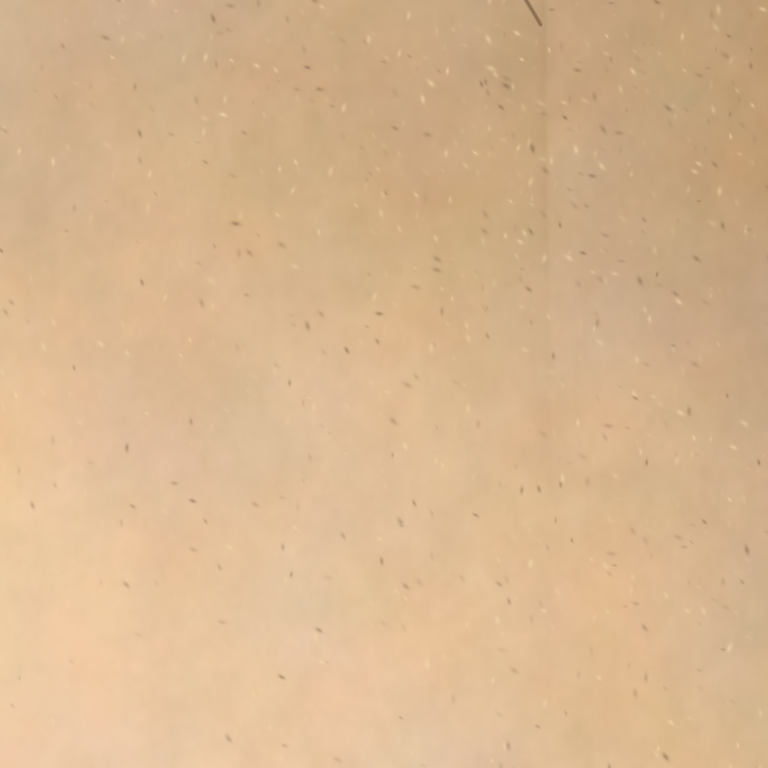
Give the GLSL for this texture, as a WebGL 2 fragment shader.

```glsl
#version 300 es
precision highp float;
// Warm sandy plaster: a diagonal light falloff with cloudy mottling,
// scattered pale and dark flecks, and a faint upright seam that opens
// into a short crack. Built from value noise and jittered cells.

uniform vec2 u_resolution;
out vec4 fragColor;

#define SHADE_COLOR vec3(0.745, 0.622, 0.474)
#define LIGHT_COLOR vec3(0.922, 0.784, 0.638)
#define PALE_FLECK vec3(0.95, 0.84, 0.66)
#define DARK_FLECK vec3(0.47, 0.37, 0.27)
#define CLOUD_AMOUNT 0.30
#define GRAIN_AMOUNT 0.24
#define TINT_AMOUNT 0.045
#define FLECK_CELLS 42.0
#define FLECK_SIZE 0.0042
#define SEAM_X 0.712

// Two random values per integer cell
vec2 hash2(vec2 cell, float seed) {
  uvec3 v = uvec3(ivec3(vec3(cell, seed)) + 4096);
  v = v * 1664525u + 1013904223u;
  v.x += v.y * v.z; v.y += v.z * v.x; v.z += v.x * v.y;
  v ^= v >> 16u;
  v.x += v.y * v.z; v.y += v.z * v.x;
  return vec2(v.xy >> 8u) / 16777216.0;
}

float valueNoise(vec2 p, float seed) {
  vec2 i = floor(p), f = fract(p);
  f = f * f * (3.0 - 2.0 * f);
  float low = mix(hash2(i, seed).x, hash2(i + vec2(1, 0), seed).x, f.x);
  float high = mix(hash2(i + vec2(0, 1), seed).x, hash2(i + vec2(1, 1), seed).x, f.x);
  return mix(low, high, f.y);
}

// Fractal noise centred on zero
float fbm(vec2 p, float seed) {
  float sum = 0.0, weight = 0.5;
  for (int i = 0; i < 4; i++) {
    sum += weight * (valueNoise(p, seed + float(i)) - 0.5);
    p = mat2(1.6, 1.2, -1.2, 1.6) * p + 3.7;
    weight *= 0.55;
  }
  return sum;
}

// Soft slanted flecks, one candidate per jittered cell
float flecks(vec2 uv, float density, float slant, float seed) {
  vec2 p = uv * FLECK_CELLS, base = floor(p);
  float pixel = 1.0 / min(u_resolution.x, u_resolution.y);
  float cover = 0.0;
  for (int y = -1; y <= 1; y++) {
    for (int x = -1; x <= 1; x++) {
      vec2 cell = base + vec2(x, y);
      vec2 spot = hash2(cell, seed), kind = hash2(cell, seed + 1.0);
      vec2 shape = hash2(cell, seed + 2.0);
      float angle = slant + (shape.x - 0.5) * 1.6;
      vec2 d = (p - cell - spot) / FLECK_CELLS;
      d = mat2(cos(angle), -sin(angle), sin(angle), cos(angle)) * d;
      float size = FLECK_SIZE * mix(0.45, 1.0, shape.y);
      d /= vec2(size * 1.35, size * 0.6) + pixel * 0.3;
      float strength = step(kind.x, density) * mix(0.15, 0.85, kind.y * kind.y);
      cover = max(cover, strength * exp(-dot(d, d)));
    }
  }
  return cover;
}

float segmentDistance(vec2 p, vec2 a, vec2 b) {
  vec2 ab = b - a;
  return length(p - a - ab * clamp(dot(p - a, ab) / dot(ab, ab), 0.0, 1.0));
}

void main() {
  vec2 uv = gl_FragCoord.xy / u_resolution;

  // Light falls off toward the upper right
  float light = 1.07 - 0.10 * uv.x - 0.40 * uv.x * uv.x;
  light -= 0.68 * smoothstep(0.1, 1.0, uv.y);

  // Clouds, mottling and fine upright grain
  light += CLOUD_AMOUNT * fbm(uv * 4.0, 10.0);
  light += GRAIN_AMOUNT * fbm(uv * 24.0, 20.0);
  light += GRAIN_AMOUNT * 0.6 * fbm(uv * vec2(85.0, 60.0), 30.0);

  // Seam: a shaded edge, with a lighter panel beyond it in the upper half
  float seamX = SEAM_X + 0.004 * sin(uv.y * 5.0) + 0.003 * fbm(uv * 14.0, 40.0);
  float side = uv.x - seamX;
  float upper = smoothstep(0.25, 0.9, uv.y);
  light += 0.12 * upper * smoothstep(-0.002, 0.008, side) * exp(-max(side, 0.0) * 7.0);
  light -= mix(0.03, 0.13, upper) * exp(-abs(side) * mix(90.0, 130.0, step(0.0, side)));

  vec3 color = mix(SHADE_COLOR, LIGHT_COLOR, clamp(light, -0.15, 1.1));

  // Patches drifting between grey-violet, pink and ochre
  color += TINT_AMOUNT * fbm(uv * 5.0 + 2.0, 50.0) * vec3(-0.5, 0.0, 1.6);
  color += TINT_AMOUNT * fbm(uv * 9.0, 60.0) * vec3(0.8, -0.4, -0.2);

  // Flecks grow denser toward the top and right
  float density = mix(0.10, 0.36, smoothstep(0.2, 1.3, uv.x * 0.8 + uv.y * 0.7));
  color = mix(color, PALE_FLECK, 0.85 * flecks(uv, density, 2.0, 70.0));
  color = mix(color, DARK_FLECK, 0.60 * flecks(uv + 0.37, density * 0.8, -0.9, 80.0));

  // Short crack at the top of the seam
  float crack = segmentDistance(uv, vec2(0.682, 1.005), vec2(0.704, 0.968));
  color = mix(color, DARK_FLECK, 0.75 * (1.0 - smoothstep(0.0005, 0.004, crack)));

  fragColor = vec4(clamp(color, 0.0, 1.0), 1.0);
}
```
